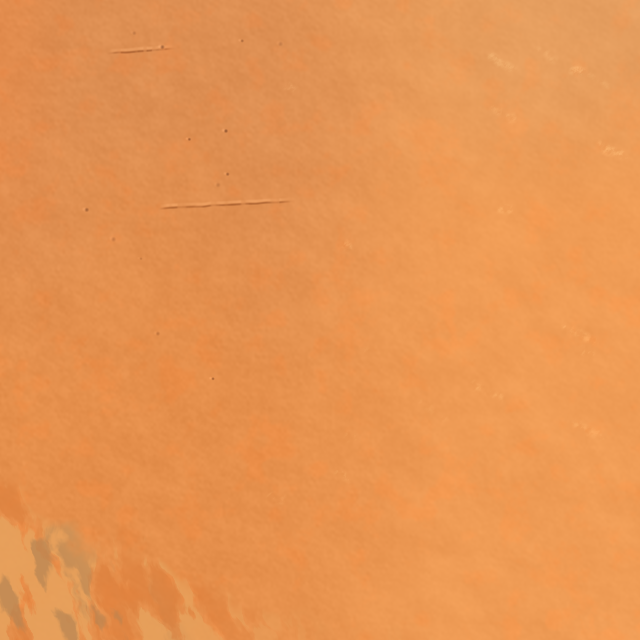
Give the GLSL for this texture, as a Shadertoy shader.

```glsl
float hash(vec2 p) {
    return fract(sin(dot(p, vec2(127.1, 311.7))) * 43758.5453);
}

float noise(vec2 p) {
    vec2 cell = floor(p), f = fract(p);
    f = f * f * (3.0 - 2.0 * f);
    return mix(mix(hash(cell), hash(cell + vec2(1, 0)), f.x),
               mix(hash(cell + vec2(0, 1)), hash(cell + vec2(1, 1)), f.x), f.y);
}

float fbm(vec2 p) {
    float sum = 0.0, amplitude = 0.5;
    for (int i = 0; i < 5; i++) {
        sum += amplitude * noise(p);
        p = mat2(1.6, 1.2, -1.2, 1.6) * p + 7.3;
        amplitude *= 0.5;
    }
    return sum;
}

float segment(vec2 p, vec2 a, vec2 b) {
    vec2 pa = p - a, ba = b - a;
    return length(pa - ba * clamp(dot(pa, ba) / dot(ba, ba), 0.0, 1.0));
}

// Broad colour gradients with soft cloudy mottling
vec3 clay(vec2 uv) {
    float cloud = fbm(uv * 4.0 + 3.0) - 0.48;
    float right = smoothstep(0.35, 0.8, uv.x + 0.1 * (0.5 - uv.y) + 0.2 * cloud);
    float low = smoothstep(0.85, 0.3, uv.y + 0.3 * cloud);
    vec3 left = mix(vec3(0.868, 0.56, 0.325), vec3(0.897, 0.56, 0.297), low);
    vec3 color = mix(left, vec3(0.938, 0.612, 0.337), right);
    float top = smoothstep(0.65, 1.0, uv.y + 0.2 * cloud);
    color = mix(color, vec3(0.89, 0.62, 0.38), 0.85 * top * smoothstep(0.35, 0.9, uv.x));
    color = mix(color, vec3(0.895, 0.535, 0.285), 0.6 * smoothstep(0.14, 0.0, uv.x) * smoothstep(0.5, 0.9, uv.y));

    // Slanted mottles, small rusty blotches and fine grain
    vec2 slanted = vec2(uv.x * 0.8 - uv.y * 0.5, uv.x * 0.5 + uv.y * 0.8);
    color += vec3(0.04, 0.045, 0.04) * (fbm(slanted * vec2(20, 32)) - 0.48);
    color += vec3(0.02, -0.008, -0.016) * smoothstep(0.5, 0.75, fbm(uv * 30.0 + 31.0));
    float grain = noise(slanted * vec2(120, 200)) + 0.7 * noise(uv * vec2(240, 190)) - 0.85;
    return color + 0.018 * grain * mix(1.2, 0.7, right);
}

// Ragged pale, rusty and grey strokes in the lower left corner
vec3 peeling(vec3 color, vec2 uv) {
    float edge = uv.y + 0.42 * uv.x - 0.225 + 0.2 * (fbm(uv * 14.0) - 0.5);
    float mask = smoothstep(0.03, -0.03, edge);
    vec2 p = uv + 0.02 * vec2(fbm(uv * 26.0), fbm(uv * 26.0 + 9.0));
    p.x += 0.3 * p.y;
    float stroke = fbm(p * vec2(38, 13) + 5.0);
    float stain = fbm(p * vec2(25, 13) + 43.0);
    vec3 paint = mix(color, vec3(0.86, 0.49, 0.23), 0.55 * smoothstep(0.46, 0.34, stroke));
    paint = mix(paint, vec3(0.905, 0.64, 0.37), 0.8 * smoothstep(0.47, 0.55, stroke));
    float corner = smoothstep(0.34, 0.14, uv.x + 0.6 * uv.y);
    paint = mix(paint, vec3(0.70, 0.51, 0.32), 0.65 * corner * smoothstep(0.53, 0.64, stain));
    return mix(color, paint, mask * mix(0.25, 1.0, smoothstep(0.5, 0.25, uv.x)));
}

// A thin broken groove with a faintly lit upper lip
vec3 scratch(vec3 color, vec2 uv, vec2 a, vec2 b) {
    float broken = smoothstep(0.25, 0.7, noise(uv * vec2(150, 20)));
    float across = uv.y - mix(a.y, b.y, (uv.x - a.x) / (b.x - a.x)) - 0.0015 * (noise(uv * 60.0) - 0.5);
    float ends = smoothstep(a.x, a.x + 0.02, uv.x) * smoothstep(b.x, b.x - 0.03, uv.x);
    float groove = smoothstep(0.003, 0.0, abs(across));
    float lip = smoothstep(0.004, 0.0, abs(across - 0.004));
    color += vec3(0.05, 0.06, 0.06) * lip * ends * (0.4 + 0.6 * broken);
    return color - vec3(0.16, 0.14, 0.1) * groove * ends * (0.35 + 0.65 * broken);
}

void mainImage(out vec4 fragColor, in vec2 fragCoord) {
    vec2 uv = fragCoord / iResolution.xy;
    vec3 color = peeling(clay(uv), uv);

    // Faint pale smears, broken into wisps
    vec2 bent = uv + 0.016 * (vec2(fbm(uv * 45.0), fbm(uv * 45.0 + 17.0)) - 0.5);
    float wisps = smoothstep(0.35, 0.75, fbm(vec2(uv.x + uv.y, uv.y - uv.x) * vec2(60, 110)));
    for (int i = 0; i < 18; i++) {
        float id = float(i);
        vec2 center = vec2(0.4 + 0.6 * hash(vec2(id, 1.0)), 0.2 + 0.75 * hash(vec2(id, 2.0)));
        vec2 reach = vec2(1.0, -0.55) * (0.004 + 0.026 * pow(hash(vec2(id, 3.0)), 2.0));
        float smear = smoothstep(0.011, 0.0, segment(bent, center - reach, center + reach));
        color += vec3(0.045, 0.075, 0.07) * smear * wisps * (0.4 + 0.8 * hash(vec2(id, 8.0)));
    }

    // Tiny dark pits with a bright rim
    for (int i = 0; i < 13; i++) {
        float id = float(i) + 40.0;
        vec2 center = vec2(0.02 + 0.45 * hash(vec2(id, 4.0)), 0.35 + 0.62 * hash(vec2(id, 5.0)));
        float radius = 0.0028 + 0.0025 * hash(vec2(id, 6.0));
        float strength = 0.2 + 0.8 * pow(hash(vec2(id, 7.0)), 2.0);
        color += 0.1 * strength * smoothstep(radius, 0.0, length(uv - center + vec2(0.004, -0.001)));
        color -= vec3(0.4, 0.3, 0.18) * strength * smoothstep(radius, 0.0, length(uv - center));
    }

    color = scratch(color, uv, vec2(0.165, 0.916), vec2(0.28, 0.925));
    color = scratch(color, uv, vec2(0.245, 0.674), vec2(0.462, 0.685));
    fragColor = vec4(clamp(color, 0.0, 1.0), 1.0);
}
```
